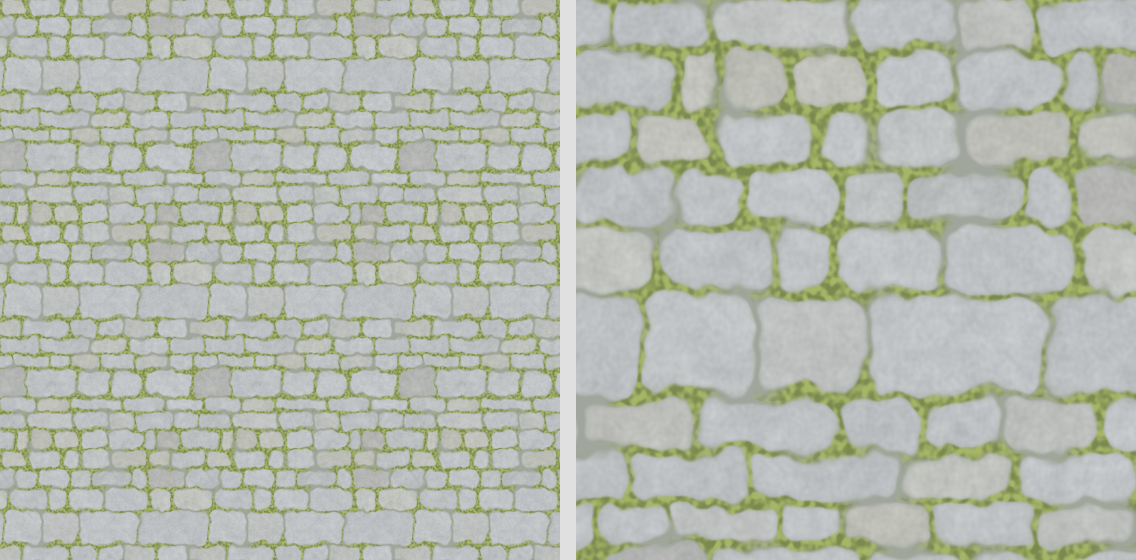
Left, the full canvas; right, a detail of the centre.
This texture is drawn by a Shadertoy shader. Its source:

```glsl
// Pale dry-stone wall in uneven courses with moss growing in the joints, tiled.

vec2 hash2(vec2 p) {
    vec3 q = fract(p.xyx * vec3(.1031, .1030, .0973));
    q += dot(q, q.yzx + 33.33);
    return fract((q.xx + q.yz) * q.zy);
}

float gradDot(vec2 cell, vec2 f, float n) {
    return dot(hash2(mod(cell, n) + n) * 2. - 1., f);
}

// Gradient noise with n cells per tile, seamless across tile borders
float noise(vec2 tile, float n) {
    vec2 p = tile * n, i = floor(p), f = p - i;
    vec2 u = f * f * f * (f * (f * 6. - 15.) + 10.), e = vec2(0, 1);
    return mix(mix(gradDot(i, f, n), gradDot(i + e.yx, f - e.yx, n), u.x),
               mix(gradDot(i + e, f - e, n), gradDot(i + 1., f - 1., n), u.x), u.y);
}

// Jittered position of the joint left of stone k, in mean stone widths
float joint(float k, float count, float course) {
    return k + .62 * (hash2(vec2(mod(k, count), course + 40.)).x - .5);
}

float roundedBox(vec2 p, vec2 halfSize, float radius) {
    vec2 q = abs(p) - halfSize + radius;
    return length(max(q, 0.)) + min(max(q.x, q.y), 0.) - radius;
}

void mainImage(out vec4 fragColor, in vec2 fragCoord) {
    // Course tops from the top of the tile down, and stones per course
    const float tops[12] = float[12](0., .15, .235, .306, .374, .5, .562, .643, .73, .815, .9, 1.);
    const float counts[11] = float[11](4., 6., 5., 7., 5., 5., 6., 8., 7., 7., 6.);

    vec2 uv = fragCoord / iResolution.xy;
    vec2 tileSize = vec2(.366, .404);
    vec2 t = (vec2(uv.x, 1. - uv.y) - vec2(0, .104)) / tileSize;

    // Wobble the outlines
    vec2 w = t + .026 * vec2(noise(t, 9.), noise(t + .37, 10.))
               + .012 * vec2(noise(t, 31.), noise(t + .61, 33.));

    // Find the course
    float y = fract(w.y);
    int row = 0;
    for (int i = 1; i < 11; i++) if (y >= tops[i]) row = i;
    float course = float(row), count = counts[row];

    // Find the stone within the course
    float s = w.x * count - hash2(vec2(course, 57.)).x;
    float k = floor(s);
    if (s < joint(k, count, course)) k--;
    else if (s >= joint(k + 1., count, course)) k++;
    vec2 lo = vec2(joint(k, count, course) / count, tops[row]);
    vec2 hi = vec2(joint(k + 1., count, course) / count, tops[row + 1]);

    // Rounded stone, inset by a random amount
    vec2 id = vec2(mod(k, count), course);
    vec2 r = hash2(id + 3.), tone = hash2(id + 21.);
    vec2 halfSize = .5 * (hi - lo) * tileSize - .0012 - .003 * r * r;
    vec2 p = (vec2(s / count, y) - .5 * (lo + hi)) * tileSize;
    float d = roundedBox(p, halfSize, min(.011, .65 * min(halfSize.x, halfSize.y)));

    // Stone: tint per stone, mottling, grain, darker rim
    float grain = noise(t, 110.);
    vec3 stone = mix(vec3(.75, .763, .772), vec3(.745, .748, .715), smoothstep(.5, 1., tone.x));
    stone = mix(stone, vec3(.68, .68, .66), .7 * smoothstep(.9, 1., tone.y));
    stone += .03 * (r.x - .5) + .045 * noise(t, 14.) + .045 * noise(t + .2, 43.) + .04 * grain;
    stone = mix(stone, vec3(.65, .67, .63), .45 * smoothstep(-.0035, .0005, d));

    // Joints: grey shadow, with moss in patches and wide gaps
    vec3 moss = mix(vec3(.48, .54, .31), vec3(.65, .71, .40),
                    smoothstep(-.35, .35, noise(t, 75.) + .5 * grain));
    float mossy = smoothstep(-.2, .15, noise(t + .13, 8.) + 40. * d);
    vec3 gap = mix(vec3(.63, .65, .61), moss, mossy);

    float soft = max(.0013, 1. / iResolution.y);
    fragColor = vec4(mix(stone, gap, smoothstep(-soft, soft, d)), 1);
}
```
